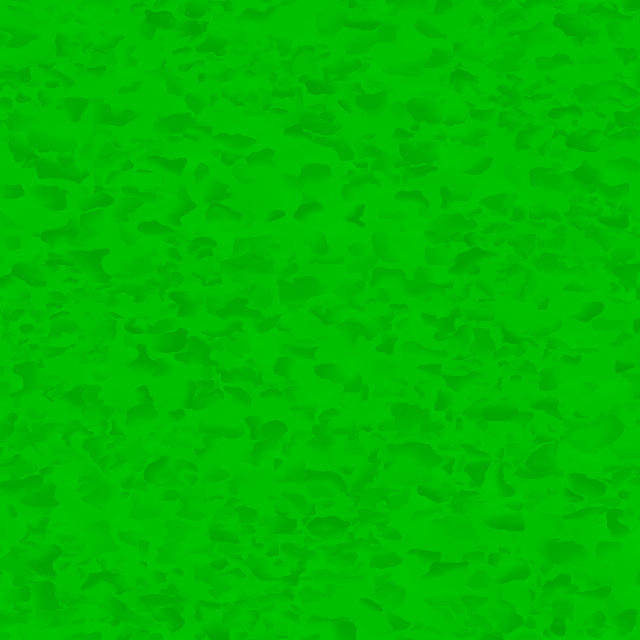
Reproduce this texture procedurally as a WebGL 2 fragment shader.

```glsl
#version 300 es
precision highp float;

uniform vec2 u_resolution;
out vec4 fragColor;

float hash(vec2 p) {
    return fract(sin(dot(p, vec2(127.1, 311.7))) * 43758.5453);
}

float noise(vec2 p) {
    vec2 i = floor(p), f = fract(p);
    f = f * f * (3.0 - 2.0 * f);
    return mix(mix(hash(i), hash(i + vec2(1, 0)), f.x),
               mix(hash(i + vec2(0, 1)), hash(i + vec2(1, 1)), f.x), f.y);
}

// Signed two-channel noise used to bend outlines
vec2 wobble(vec2 p) {
    return vec2(noise(p), noise(p + 37.3)) * 2.0 - 1.0;
}

// Flattened patches, crisp on the dark side and fading out on the other
float patches(vec2 uv, vec2 cells, float seed) {
    vec2 p = uv * cells;
    p += 0.3 * wobble(p * 1.7 + seed) + 0.08 * wobble(p * 4.5 + seed);
    vec2 home = floor(p);
    float shade = 0.0;
    for (int y = -1; y <= 1; y++) {
        for (int x = -1; x <= 1; x++) {
            vec2 cell = home + vec2(x, y);
            vec2 id = cell + seed;
            vec2 center = cell + 0.5 + 0.8 * (vec2(hash(id), hash(id + 11.3)) - 0.5);
            vec2 radius = mix(vec2(0.25, 0.28), vec2(0.56, 0.55),
                              vec2(hash(id + 23.7), hash(id + 41.9)));
            vec2 d = (p - center) / radius;
            float angle = 6.2832 * hash(id + 57.1);
            float fade = smoothstep(-0.95, 0.5, dot(d, vec2(0.8 * cos(angle), sin(angle))));
            float strength = mix(0.3, 1.0, hash(id + 73.3));
            // Blend of round and boxy outlines
            float outline = pow(dot(abs(d * d * d), vec2(1.0)), 0.3333);
            float inside = 1.0 - smoothstep(0.9, 1.0, outline);
            shade = max(shade, inside * fade * strength);
        }
    }
    return shade;
}

void main() {
    vec2 uv = gl_FragCoord.xy / u_resolution;

    // Large and small patches
    float shade = max(patches(uv, vec2(17.0, 25.0), 3.0),
                      0.85 * patches(uv, vec2(34.0, 46.0), 91.0)
                           * smoothstep(0.35, 0.6, noise(uv * vec2(14.0, 20.0) + 5.0)));

    // Soft cloudy mottling
    float haze = 0.6 * noise(uv * vec2(20.0, 28.0)) + 0.4 * noise(uv * vec2(60.0, 85.0) + 9.0);
    shade = max(shade, 0.22 * haze) + 0.16 * (haze - 0.5);

    fragColor = vec4(0.0, 0.768 - 0.125 * shade, 0.0, 1.0);
}
```
